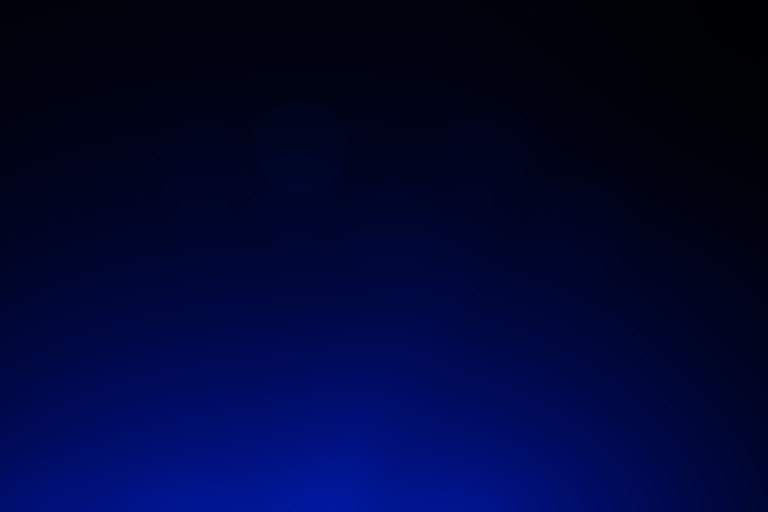
This background is drawn by a Shadertoy shader. Its source:

```glsl
// Deep blue stage glow rising from the lower edge into black, with faint bokeh discs.

const float GLOW_PEAK = 0.53;      // blue level at the foot of the glow
const float GLOW_HEIGHT = 0.49;    // vertical reach, in canvas heights
const float GLOW_CURVE = 1.4;      // shape of the vertical falloff
const float GLOW_CENTER = 0.41;    // horizontal centre, in canvas widths
const float REACH_LEFT = 0.62;
const float REACH_RIGHT = 0.57;
const float SIDE_CURVE = 2.5;      // flatness of the glow across its middle
const float AMBIENT = 0.014;       // blue level left at the top

const vec2 DISC_CENTER = vec2(0.390, 0.713);
const float DISC_RADIUS = 0.092;   // in canvas heights
const vec3 DISC_TINT = vec3(0.0, 0.006, 0.021);

const int FAINT_DISCS = 5;
const vec3 FAINT_TINT = vec3(0.0, 0.002, 0.014);

float hash(float n) {
    return fract(sin(n * 127.1) * 43758.5453);
}

// Soft bell curve around zero
float bell(float d, float width) {
    return exp(-d * d / (width * width));
}

// Filled disc with a soft rim
float disc(vec2 p, vec2 center, float radius, float softness) {
    return 1.0 - smoothstep(radius - softness, radius + softness, length(p - center));
}

// Light that fades to the left of a leaning edge and stops at its right
float shaft(vec2 uv, float foot, float lean, float width, float softness) {
    float d = uv.x - foot - lean * uv.y;
    return bell(min(d, 0.0), width) * (1.0 - smoothstep(-softness, softness, d));
}

// Blue strength of the broad glow, the shafts and the low pools
float glowLevel(vec2 uv) {
    float side = uv.x - GLOW_CENTER;
    float reach = side < 0.0 ? REACH_LEFT : REACH_RIGHT;
    float spread = exp(-pow(abs(side) / reach, SIDE_CURVE));
    float level = AMBIENT + GLOW_PEAK * exp(-pow(uv.y / GLOW_HEIGHT, GLOW_CURVE)) * spread;

    // Leaning shafts, one near the floor and one higher up
    level += 0.045 * shaft(uv, 0.475, 0.14, 0.13, 0.045) * bell(uv.y - 0.12, 0.20);
    level += 0.022 * shaft(uv, 0.520, 0.20, 0.14, 0.035) * bell(uv.y - 0.40, 0.17);

    // Evenly spaced pools of light along the floor
    for (int i = 0; i < 4; i++) {
        float poolX = 0.04 + 0.19 * float(i);
        level += 0.045 * bell(uv.x - poolX, 0.09) * bell(uv.y, 0.09);
    }
    return level;
}

// Map glow strength to colour: brighter light leans slightly to azure
vec3 glowColor(float level) {
    return vec3(0.0, 0.003 + 0.09 * level + 0.16 * level * level * level, level);
}

void mainImage(out vec4 fragColor, in vec2 fragCoord) {
    vec2 uv = fragCoord / iResolution.xy;
    vec2 aspect = vec2(iResolution.x / iResolution.y, 1.0);
    vec2 p = uv * aspect;

    vec3 color = glowColor(glowLevel(uv));

    // Main bokeh disc
    color += DISC_TINT * disc(p, DISC_CENTER * aspect, DISC_RADIUS, 0.010);

    // Wavy row of barely visible discs
    for (int i = 0; i < FAINT_DISCS; i++) {
        float n = float(i);
        vec2 center = vec2(0.26 + 0.125 * n, 0.618 + 0.08 * sin(2.4 * n - 5.63));
        float radius = mix(0.08, 0.10, hash(n + 11.0));
        color += FAINT_TINT * disc(p, center * aspect, radius, 0.025);
    }

    // Upper right corner sinks to black
    color *= 1.0 - 0.75 * smoothstep(0.55, 1.0, uv.x) * smoothstep(0.40, 1.0, uv.y);

    fragColor = vec4(color, 1.0);
}
```
